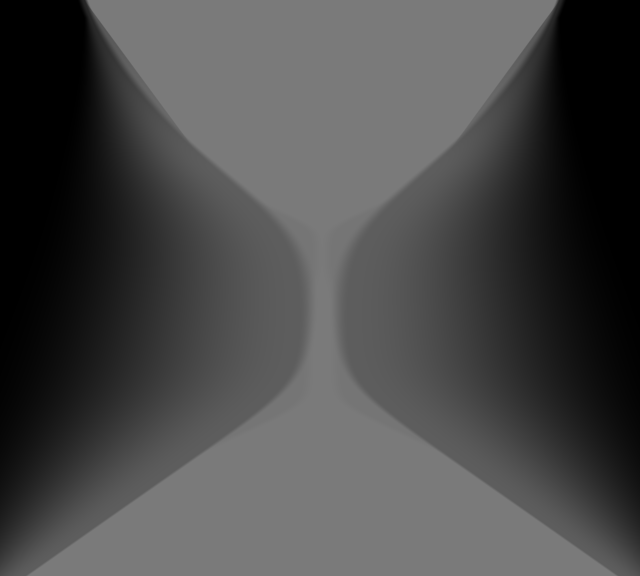
Write a Shadertoy shader that draws this background.

```glsl
#define CENTER_SHIFT 0.0036
#define WAIST_SHIFT 0.003
#define WAIST 0.041
#define TOP_HALF_WIDTH 0.413
#define BOTTOM_HALF_WIDTH 0.517
#define SHADOW_SPREAD 0.26
#define CORE_GRAY 0.478
#define HALO_GRAY 0.458
#define WEDGE_GRAY 0.41
#define SIDE_GRAY 0.365

// Smooth version of max(x, 0), rounded over k
float softRamp(float x, float k) {
    return max(x, 0.0) + k * log(1.0 + exp(-abs(x) / k));
}

// Half width of the hourglass at a given depth below the top
float hourglass(float depth) {
    float upper = TOP_HALF_WIDTH - 0.326 * depth - 1.62 * depth * depth;
    float lower = BOTTOM_HALF_WIDTH - 1.42 * (1.0 - depth);
    return WAIST + softRamp(upper - WAIST, 0.071)
                 + softRamp(lower - WAIST, 0.040);
}

// Half width of the bright core inside the waist
float brightCore(float depth) {
    float strip = 0.0145 * smoothstep(0.455, 0.53, depth);
    return strip + 2.2 * (softRamp(0.397 - depth, 0.008)
                        + softRamp(depth - 0.70, 0.012));
}

void mainImage(out vec4 fragColor, in vec2 fragCoord) {
    vec2 p = fragCoord / iResolution.y;
    float pixel = 1.0 / iResolution.y;
    float depth = 1.0 - p.y;
    float x = p.x - 0.5 * iResolution.x / iResolution.y - CENTER_SHIFT;
    float fromWaist = (depth - 0.49) / 0.2;
    float waistness = exp(-fromWaist * fromWaist);

    // Bright interior with a faint halo around the waist
    float core = brightCore(depth);
    float halo = smoothstep(core - 0.004, core + 0.022, abs(x));
    float gray = mix(CORE_GRAY, HALO_GRAY, halo);

    // Thin dim wedges along the straight upper edges
    float across = abs(x - WAIST_SHIFT * waistness);
    float straightEdge = TOP_HALF_WIDTH - 0.735 * depth;
    float wedge = smoothstep(-pixel, pixel, across - straightEdge);
    wedge *= 1.0 - smoothstep(0.22, 0.28, depth);
    float wedgeGray = mix(0.8, 1.0, smoothstep(0.0, 0.2, depth)) * WEDGE_GRAY;
    gray = mix(gray, wedgeGray, wedge);

    // Sides fading outward into black, dimmer toward the top
    float edge = hourglass(depth);
    float shadowEnd = TOP_HALF_WIDTH + SHADOW_SPREAD * smoothstep(0.0, 1.0, depth);
    shadowEnd = max(shadowEnd, edge + 0.012);
    float light = 1.0 - smoothstep(edge, shadowEnd, across);
    float side = SIDE_GRAY * light * mix(0.4, 1.0, smoothstep(0.0, 0.3, depth));

    // The boundary is softest at the waist, and wide across the wedges
    float softness = 0.008 + 0.028 * waistness;
    softness += 0.01 * (1.0 - smoothstep(0.15, 0.25, depth)) * smoothstep(0.0, 0.1, depth);
    gray = mix(gray, side, smoothstep(edge - softness, edge, across));

    fragColor = vec4(vec3(gray), 1.0);
}
```
